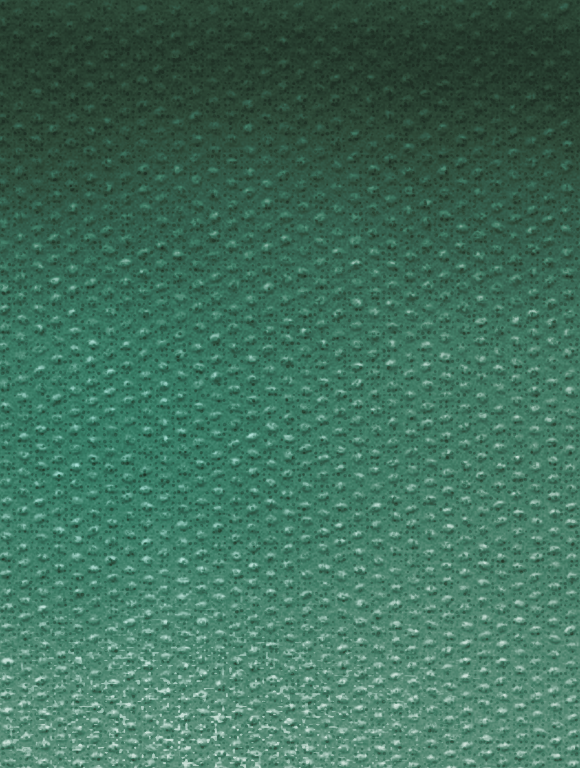
Write a WebGL 1 fragment shader that draws this texture.

```glsl
precision highp float;
// Green embossed leatherette: staggered oval bumps, pores and grain, lit from below upward into shadow.
uniform vec2 u_resolution;

float hash(vec2 p) {
  vec3 q = fract(vec3(p.xyx) * 0.1031);
  q += dot(q, q.yzx + 33.33);
  return fract((q.x + q.y) * q.z);
}

float noise(vec2 p) {
  vec2 i = floor(p), f = fract(p);
  f = f * f * (3.0 - 2.0 * f);
  return mix(mix(hash(i), hash(i + vec2(1.0, 0.0)), f.x),
             mix(hash(i + vec2(0.0, 1.0)), hash(i + vec2(1.0, 1.0)), f.x), f.y);
}

// Oval bumps in staggered columns; rows spread apart toward the top
float bumps(vec2 p) {
  p += 0.004 * (vec2(noise(p * 22.0), noise(p * 22.0 + 40.0)) - 0.5);
  vec2 grid = vec2(p.x * 43.5 + 0.5 * p.y, p.y * 47.0 - p.y * p.y * 7.5);
  float column = floor(grid.x);
  grid.y += 0.5 * mod(column, 2.0) + 0.04 * grid.x;
  vec2 cell = floor(grid);
  vec2 jitter = vec2(hash(cell + 7.0), hash(cell + 19.0)) - 0.5;
  vec2 d = fract(grid) - 0.5 - jitter * vec2(0.1, 0.16);
  d.y += d.x * (jitter.x * 0.4 - 0.06);
  float r = length(d / vec2(0.43, 0.29 + 0.06 * jitter.y));
  return (1.0 - smoothstep(0.25, 1.05, r)) * (0.75 + 0.4 * hash(cell + 3.0));
}

// Small dark pinholes, one at most per cell
float pores(vec2 p) {
  vec2 g = p * 135.0, cell = floor(g);
  vec2 center = 0.3 + 0.4 * vec2(hash(cell + 5.0), hash(cell + 11.0));
  float radius = 0.14 + 0.16 * hash(cell + 23.0);
  float dotMask = 1.0 - smoothstep(radius - 0.1, radius + 0.14, length(fract(g) - center));
  return dotMask * step(0.42, hash(cell + 31.0));
}

float relief(vec2 p) {
  return bumps(p) + 0.24 * noise(p * 210.0) + 0.2 * noise(p * 390.0 + 9.0);
}

// Six steps from deep shadow to pale sheen
vec3 greenRamp(float tone) {
  vec3 c = mix(vec3(0.12, 0.19, 0.145), vec3(0.18, 0.29, 0.22), clamp(tone, 0.0, 1.0));
  c = mix(c, vec3(0.21, 0.38, 0.31), clamp(tone - 1.0, 0.0, 1.0));
  c = mix(c, vec3(0.26, 0.49, 0.40), clamp(tone - 2.0, 0.0, 1.0));
  c = mix(c, vec3(0.38, 0.57, 0.49), clamp(tone - 3.0, 0.0, 1.0));
  c = mix(c, vec3(0.55, 0.70, 0.64), clamp(tone - 4.0, 0.0, 1.0));
  return mix(c, vec3(0.80, 0.88, 0.84), clamp(tone * 0.5 - 2.5, 0.0, 1.0));
}

void main() {
  vec2 p = gl_FragCoord.xy / u_resolution.y;
  float x = gl_FragCoord.x / u_resolution.x;

  // Broad lighting: shadow at the top, sheen at the bottom
  float edge = p.y + 0.06 * (noise(p * 4.0) - 0.5) + 0.05 * (x - 0.5) * (x - 0.2);
  float light = 1.0 - smoothstep(0.5, 0.98, edge);
  float tone = 0.45 + 2.5 * light + 0.8 * (1.0 - smoothstep(0.0, 0.45, p.y));
  tone += 0.35 * smoothstep(0.94, 1.0, p.y) + 0.3 * (noise(p * 9.0 + 3.0) - 0.5);

  // Relief shading: upper flanks catch light, lower flanks fall dark
  float bump = bumps(p);
  float slope = relief(p) - relief(p + vec2(-0.0006, 0.0032));
  float strength = 0.4 + 0.6 * light;
  tone += strength * (slope * (slope > 0.0 ? 2.3 : 1.7) + 0.3 * bump);

  // Fine grain, pores and pitted crests
  float grain = noise(p * 420.0 + 70.0);
  tone += (grain - 0.5) * mix(0.5, 0.8, light);
  tone -= pores(p) * mix(0.45, 1.1, light);
  tone -= bump * smoothstep(0.5, 0.85, noise(p * 260.0 + 17.0)) * strength * 1.3;
  tone += bump * smoothstep(0.5, 0.9, noise(p * 190.0 + 53.0)) * strength * 1.5;

  // Glints gathered near the lower left
  vec2 glow = (p - vec2(0.26, 0.05)) / vec2(0.32, 0.16);
  float glint = smoothstep(0.68, 0.92, noise(p * vec2(210.0, 300.0) + 91.0));
  tone += glint * exp(-dot(glow, glow)) * 2.6;

  // Richer teal at mid left
  vec3 color = greenRamp(tone);
  vec2 teal = (p - vec2(0.15, 0.42)) / vec2(0.3, 0.24);
  color.r *= 1.0 - 0.18 * exp(-dot(teal, teal));
  gl_FragColor = vec4(color, 1.0);
}
```
